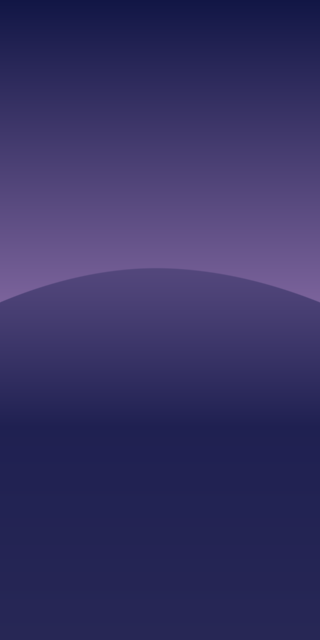
Write a WebGL 2 fragment shader that draws this background.

```glsl
#version 300 es
precision highp float;
// A violet dusk sky above one broad hill that fades into deep indigo.

uniform vec2 u_resolution;
out vec4 fragColor;

const vec3 ZENITH = vec3(0.068, 0.086, 0.270);
const vec3 HORIZON = vec3(0.482, 0.388, 0.608);
const vec3 HILL_CREST = vec3(0.325, 0.278, 0.485);
const vec3 HILL_SHADE = vec3(0.122, 0.127, 0.318);
const vec3 FOREGROUND = vec3(0.153, 0.153, 0.335);

const float HORIZON_Y = 0.528;
const float CREST_Y = 0.581;
const float SHADE_Y = 0.334;

// Position of y between two heights, clamped to 0..1.
float ramp(float low, float high, float y) {
    return clamp((y - low) / (high - low), 0.0, 1.0);
}

// Height of a rounded ridge with separate widths on its two sides.
float ridgeHeight(float x, vec2 peak, float drop, float leftWidth, float rightWidth) {
    float offset = x - peak.x;
    float t = abs(offset) / (offset < 0.0 ? leftWidth : rightWidth);
    return peak.y - drop * pow(t, 1.92);
}

vec3 skyColor(float y) {
    return mix(HORIZON, ZENITH, ramp(HORIZON_Y, 1.0, y));
}

// The slope darkens to its foot, then lifts slightly toward the viewer.
vec3 hillColor(float y) {
    float descent = pow(ramp(CREST_Y, SHADE_Y, y), 1.15);
    vec3 slope = mix(HILL_CREST, HILL_SHADE, descent);
    return mix(slope, FOREGROUND, ramp(SHADE_Y, 0.0, y));
}

void main() {
    vec2 uv = gl_FragCoord.xy / u_resolution;

    // Antialiased hill silhouette
    float ridge = ridgeHeight(uv.x, vec2(0.487, CREST_Y), 0.0535, 0.487, 0.513);
    float pixel = 1.0 / u_resolution.y;
    float hillMask = 1.0 - smoothstep(-pixel, pixel, uv.y - ridge);

    vec3 color = mix(skyColor(uv.y), hillColor(uv.y), hillMask);
    fragColor = vec4(color, 1.0);
}
```
